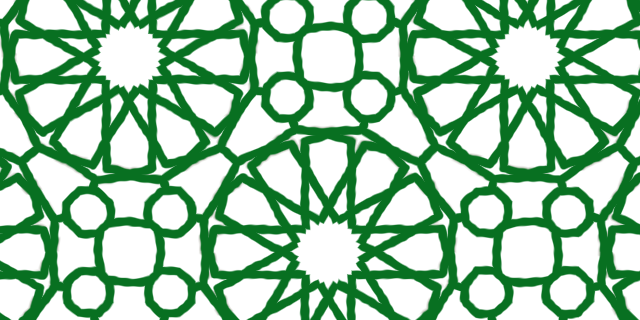
This pattern is drawn by a WebGL 2 fragment shader. Its source:

```glsl
#version 300 es
precision highp float;
// Green interlaced lattice: twelve-petal rosettes alternating with four-ring knots.
#define CELL vec2(0.622, 0.610)
#define FIRST_ROSETTE vec2(0.404, 0.822)
#define HALF_LINE 0.0215
#define PETAL_HALF 0.116
#define RING_OFFSET 0.205
#define RING_RADIUS 0.110
#define WOBBLE 0.0028
#define GREEN vec3(0.03, 0.44, 0.13)
#define PAPER vec3(1.0)
#define FRINGE vec3(0.80, 0.80, 0.77)

uniform vec2 u_resolution;
out vec4 outColor;

const float PI = 3.14159265;

float segment(vec2 p, vec2 a, vec2 b) {
    vec2 ab = b - a;
    return length(p - a - ab * clamp(dot(p - a, ab) / dot(ab, ab), 0.0, 1.0));
}

// Offset from the closest even square of a checkerboard
vec2 checkerLocal(vec2 p) {
    vec2 u = round(vec2(p.x + p.y, p.x - p.y) * 0.5);
    return p - vec2(u.x + u.y, u.x - u.y);
}

// Fold the plane into one half-petal wedge, 0 to 15 degrees
vec2 foldPetal(vec2 p) {
    float sector = PI / 6.0;
    float angle = atan(p.y, p.x);
    angle = abs(angle - sector * round(angle / sector));
    return length(p) * vec2(cos(angle), sin(angle));
}

// Distance to the centre lines of a rosette
float rosette(vec2 p) {
    vec2 w = foldPetal(p);
    vec2 corner = vec2(0.570, PETAL_HALF);
    vec2 rimTip = vec2(0.628, 0.168);

    // Petal side, its taper, and the kite beside the tip
    float d = segment(w, vec2(0.40, PETAL_HALF), corner);
    d = min(d, abs(0.5 * w.x - 0.866 * w.y - PETAL_HALF));
    d = min(d, abs(0.5 * w.x + 0.866 * w.y - PETAL_HALF));

    // Petal end, outer rim, and the joint to the next motif
    d = min(d, segment(w, vec2(0.599, 0.0), corner));
    d = min(d, segment(w, vec2(0.614, 0.0), rimTip));
    d = min(d, segment(w, rimTip, vec2(0.681, 0.182)));

    // Keep the central twelve-pointed star open
    float star = PETAL_HALF - 0.866 * w.x + 0.5 * w.y;
    return max(d, star + HALF_LINE);
}

// Distance to the centre lines of a knot: bowed square and four rings
float knot(vec2 p) {
    vec2 k = abs(p);
    vec2 r = abs(k - RING_OFFSET);
    float octagon = max(max(r.x, r.y), (r.x + r.y) * 0.7071);
    float ring = mix(octagon, length(r), 0.3) - RING_RADIUS;
    float bowed = max(length(k + vec2(0.253, 0.0)),
                      length(k + vec2(0.0, 0.253))) - 0.409;
    return min(abs(ring), max(abs(bowed), -ring));
}

// Layered sines for uneven, hand-cut edges
vec2 waver(vec2 p) {
    vec2 slow = sin(p.yx * vec2(23.0, 27.0) + 2.0 * sin(p * 11.0));
    vec2 fine = sin(p.yx * vec2(91.0, 83.0) + 3.0 * sin(p * 47.0));
    return WOBBLE * (slow + 0.6 * fine);
}

void main() {
    vec2 canvas = gl_FragCoord.xy / u_resolution.y;
    vec2 p = (canvas - FIRST_ROSETTE) / CELL;
    p += waver(p);
    vec2 rosettePos = checkerLocal(p);
    vec2 knotPos = checkerLocal(p - vec2(1.0, 0.0));

    float edge = min(rosette(rosettePos), knot(knotPos)) - HALF_LINE;
    float blur = 1.0 / (u_resolution.y * CELL.y);

    // Faint grey wear inside the small darts between petals
    float radius = length(rosettePos);
    float darts = smoothstep(0.52, 0.57, radius) * (1.0 - smoothstep(0.64, 0.68, radius));
    float patches = smoothstep(0.1, 0.8, sin(p.x * 19.0 + 2.0 * sin(p.y * 31.0)));
    float wear = darts * patches * (1.0 - smoothstep(0.0, 0.014, edge));

    vec3 ground = mix(PAPER, FRINGE, wear);
    outColor = vec4(mix(GREEN, ground, smoothstep(-blur, blur, edge)), 1.0);
}
```
